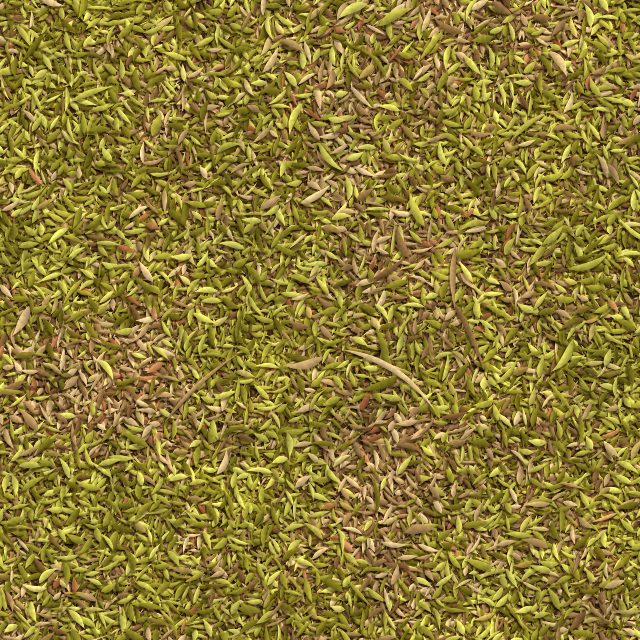
A WebGL 1 fragment shader for this texture:

```glsl
precision highp float;
// Dry, sunlit lawn: layered short green blades and straw over dark soil.
uniform vec2 u_resolution;

float hash(vec2 p) {
  vec3 q = fract(vec3(p.xyx) * 0.1031);
  q += dot(q, q.yzx + 33.33);
  return fract((q.x + q.y) * q.z);
}

vec4 hash4(vec2 p) {
  return vec4(hash(p), hash(p + 17.3), hash(p + 41.7), hash(p + 73.1));
}

float noise(vec2 p) {
  vec2 i = floor(p), f = fract(p);
  f = f * f * (3.0 - 2.0 * f);
  return mix(mix(hash(i), hash(i + vec2(1, 0)), f.x),
             mix(hash(i + vec2(0, 1)), hash(i + vec2(1, 1)), f.x), f.y);
}

float patches(vec2 uv) {
  return 0.6 * noise(uv * 5.0 + 3.0) + 0.4 * noise(uv * 13.0 + 9.0);
}

vec3 ramp(vec3 dark, vec3 middle, vec3 light, float t) {
  return t < 0.5 ? mix(dark, middle, t * 2.0) : mix(middle, light, t * 2.0 - 1.0);
}

vec3 bladeColor(float green, float tone, float rare) {
  vec3 grass = ramp(vec3(0.40, 0.36, 0.07), vec3(0.63, 0.60, 0.18),
                    vec3(0.85, 0.83, 0.38), tone);
  vec3 straw = ramp(vec3(0.45, 0.31, 0.16), vec3(0.68, 0.54, 0.34),
                    vec3(0.90, 0.78, 0.56), tone);
  straw = mix(straw, vec3(0.72, 0.38, 0.22), 0.6 * step(0.94, rare));
  return mix(straw, grass, green);
}

// Coverage of a pointed, bent blade; size holds half length and half width.
float blade(vec2 q, vec2 size, float soft) {
  float t = q.x / size.x;
  float edge = abs(q.y) - size.y * (1.0 - t * t) * (1.15 - 0.45 * t);
  return (1.0 - smoothstep(-soft, soft, edge)) * (1.0 - smoothstep(0.85, 1.2, abs(t)));
}

// One blade per cell, each casting a soft shadow to its lower left.
void bladeLayer(inout vec3 color, vec2 uv, float cells, float seed,
                float depth, float presence, float slim) {
  vec2 shift = vec2(hash(vec2(seed, 2.0)), hash(vec2(seed, 5.0)));
  vec2 p = uv * cells + shift;
  vec2 home = floor(p);
  float soft = cells * max(0.0009, 0.6 / u_resolution.y);
  for (int j = -1; j <= 1; j++) {
    for (int i = -1; i <= 1; i++) {
      vec2 cell = home + vec2(float(i), float(j));
      vec2 id = cell + seed * 11.0 + 100.0;
      vec4 a = hash4(id), b = hash4(id + 211.9), c = hash4(id + 389.3);
      if (c.x > presence) continue;

      vec2 center = cell + a.xy;
      float angle = 0.2 + (a.z + a.w + c.w - 1.5) * 2.3;
      vec2 along = vec2(cos(angle), sin(angle));
      along *= c.y < 0.5 ? -1.0 : 1.0;
      vec2 across = vec2(-along.y, along.x);
      vec2 size = vec2(mix(0.36, 0.74, b.x), mix(0.07, 0.16, b.y) * slim);
      float bend = (b.z - 0.5) * 0.75;

      vec2 d = p - center;
      vec2 q = vec2(dot(d, along), dot(d, across));
      q.y -= bend * (q.x * q.x - 0.12);
      vec2 ds = d + vec2(0.05, 0.10) * slim;
      vec2 s = vec2(dot(ds, along), dot(ds, across));
      s.y -= bend * (s.x * s.x - 0.12);

      float shadow = blade(s, size * vec2(1.0, 1.25), soft * 1.5);
      color *= mix(vec3(1.0), vec3(0.68, 0.63, 0.54), shadow);

      float patchiness = patches((center - shift) / cells) - 0.5;
      float chance = mix(0.38, 0.72, depth) + patchiness * 1.2;
      float green = smoothstep(-0.08, 0.08, chance - b.w) * step(0.5, slim);
      float tone = clamp(c.z + 0.12 * (depth - 0.5), 0.0, 1.0);
      vec3 tint = bladeColor(green, tone, c.w);

      // Lit upper side, darker underside and a paler tip.
      float side = clamp(q.y / size.y, -1.0, 1.0) * sign(across.y);
      tint *= 1.0 + 0.20 * side + 0.08 * q.x / size.x;
      color = mix(color, tint, blade(q, size, soft));
    }
  }
}

void main() {
  vec2 uv = gl_FragCoord.xy / u_resolution.y;

  // Soil and matted litter
  float litter = noise(uv * vec2(90.0, 150.0)) * 0.6 + noise(uv * 230.0) * 0.4;
  vec3 color = mix(vec3(0.22, 0.14, 0.06), vec3(0.66, 0.50, 0.32),
                   smoothstep(0.25, 0.85, litter));

  // Short thatch below, longer and greener blades above
  for (int n = 0; n < 14; n++) {
    float k = float(n);
    float depth = k / 13.0;
    float cells = mix(56.0, 33.0, depth) + mod(k * 7.0, 5.0);
    bladeLayer(color, uv, cells, k + 1.0, depth, mix(0.95, 0.72, depth), 1.0);
  }

  // A few larger leaves and long dry stems
  bladeLayer(color, uv, 21.0, 21.0, 1.0, 0.13, 0.8);
  bladeLayer(color, uv, 8.0, 31.0, 0.8, 0.07, 0.22);

  // Uneven light and fine grain
  color *= 0.90 + 0.20 * noise(uv * 22.0 + 50.0);
  color *= 0.92 + 0.16 * noise(uv * 260.0);
  gl_FragColor = vec4(clamp(color, 0.0, 1.0), 1.0);
}
```
